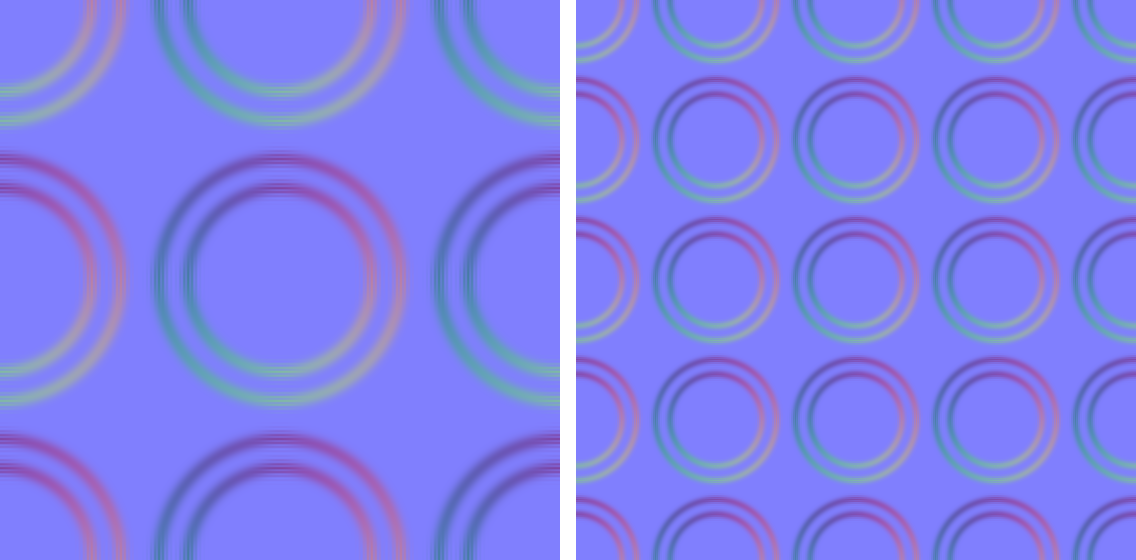
Left: one tile. Right: repeated 2 by 2.
This texture map is drawn by a three.js fragment shader. Its source:

```glsl
// Tangent-space normal map: a 2 x 2 grid of round studs, each with two soft steps.
// Every step is a Gaussian band of slope around a circle, tilted outwards, with
// fine terraced lines where the circle runs parallel to a grid axis.
varying vec2 vUv;

const float REPEATS = 2.0;
const float INNER_RADIUS = 0.328;   // lengths below are in cells
const float OUTER_RADIUS = 0.432;
const float BAND_WIDTH = 0.027;
const float TERRACE_SPACING = 0.0145;
const float TERRACE_REACH = 0.065;
const float TERRACE_DEPTH = 0.32;
const float TILT = 0.18;
const float BLUE_DROP = 0.28;
const vec3 FLAT_COLOR = vec3(0.501, 0.497, 0.997);
const float TAU = 6.2831853;

float gaussian(float x, float width) {
  float t = x / width;
  return exp(-t * t);
}

// Position within a cell, with a stud centred on every grid corner
vec2 cellPosition(vec2 uv, float repeats) {
  return fract(uv * repeats + 0.5) - 0.5;
}

// Straight fine lines that fade away from the four axis points of a circle
float terraces(vec2 p, float radius) {
  vec2 a = abs(p);
  float along = max(a.x, a.y) - radius;
  float across = min(a.x, a.y);
  float line = cos(TAU * along / TERRACE_SPACING);
  return line * gaussian(across, TERRACE_REACH);
}

// Slope strength of one circular step
float stepSlope(vec2 p, float radius) {
  float offset = length(p) - radius;
  float band = gaussian(offset, BAND_WIDTH);
  float ripple = TERRACE_DEPTH * sqrt(band) * terraces(p, radius);
  return max(band + ripple, 0.0);
}

// Slope and outward direction as a colour; green grows downwards
vec3 slopeColor(vec2 outward, float slope) {
  vec3 tilt = vec3(TILT * outward.x, -TILT * outward.y, -BLUE_DROP);
  return FLAT_COLOR + tilt * slope;
}

void main() {
  vec2 p = cellPosition(vUv, REPEATS);
  vec2 outward = p / max(length(p), 0.001);
  float slope = stepSlope(p, INNER_RADIUS) + stepSlope(p, OUTER_RADIUS);
  gl_FragColor = vec4(slopeColor(outward, slope), 1.0);
}
```
